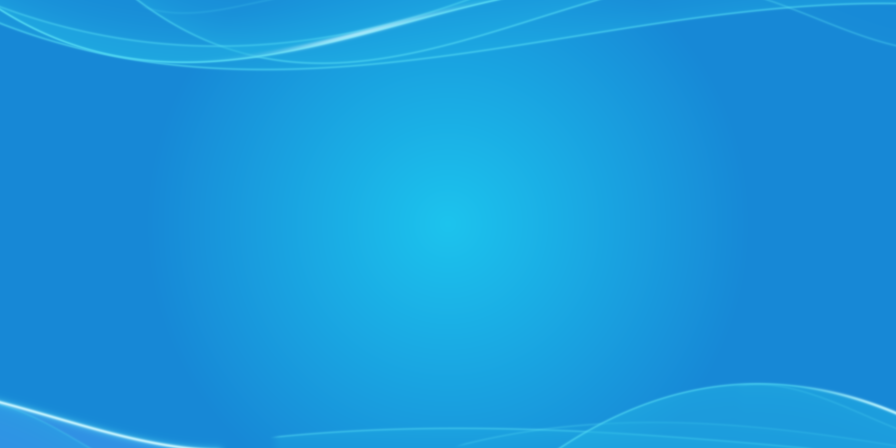
Write a WebGL 1 fragment shader that draws this background.

```glsl
precision highp float;
uniform vec2 u_resolution;

#define EDGE_BLUE vec3(0.09, 0.535, 0.84)
#define CORE_CYAN vec3(0.11, 0.765, 0.93)
#define LINE_CYAN vec3(0.32, 0.85, 0.95)
#define LINE_WHITE vec3(0.78, 0.96, 1.0)
#define SHEET_CYAN vec3(0.13, 0.69, 0.89)
#define SHEET_BLUE vec3(0.22, 0.58, 0.91)
#define GLOW_RADIUS 0.67
#define LINE_WIDTH 0.0030
#define SHEET_DEPTH 0.055
#define END_FADE 0.03

// Cubic through four heights spaced evenly over span.x .. span.y
float curve(float x, vec2 span, vec4 h) {
  float u = 3.0 * (x - span.x) / (span.y - span.x);
  float a = u - 1.0, b = u - 2.0, c = u - 3.0;
  return dot(h, vec4(-a * b * c / 6.0, u * b * c / 2.0,
                     -u * a * c / 2.0, u * a * b / 6.0));
}

// Signed distance to the curve, negative on the side of the border
float curveDistance(vec2 p, vec2 span, vec4 h) {
  float y = curve(p.x, span, h);
  float slope = (curve(p.x + 0.002, span, h) - y) / 0.002;
  return (p.y - y) / sqrt(1.0 + slope * slope);
}

float spanMask(float x, vec2 span) {
  return smoothstep(span.x - END_FADE, span.x, x)
       * (1.0 - smoothstep(span.y, span.y + END_FADE, x));
}

float inside(float d) {
  float pixel = 1.0 / u_resolution.y;
  return 1.0 - smoothstep(-pixel, pixel, d);
}

float stroke(float d, float width) {
  float w = max(width, 0.6 / u_resolution.y);
  return exp(-d * d / (w * w));
}

// Thin line with a translucent sheet fading toward the border
void strand(inout vec3 color, vec2 p, vec2 span, vec4 h, float line, float sheet) {
  float d = curveDistance(p, span, h);
  float mask = spanMask(p.x, span);
  float veil = inside(d) * exp(min(d, 0.0) / SHEET_DEPTH);
  color = mix(color, SHEET_CYAN, veil * sheet * mask);
  color = mix(color, LINE_CYAN, stroke(d, LINE_WIDTH) * line * mask);
}

void topWaves(inout vec3 color, vec2 p) {
  strand(color, p, vec2(0.0, 2.0), vec4(0.052, 0.154, 0.073, 0.008), 0.50, 0.40);
  strand(color, p, vec2(0.307, 1.333), vec4(0.0, 0.138, 0.102, 0.0), 0.50, 0.40);
  strand(color, p, vec2(1.714, 2.0), vec4(0.0, 0.036, 0.073, 0.102), 0.30, 0.10);
  strand(color, p, vec2(0.339, 0.6), vec4(0.021, 0.029, 0.018, 0.0), 0.15, 0.05);

  // Ribbon between two strands
  vec2 lowSpan = vec2(0.0, 1.107), highSpan = vec2(0.0, 1.042);
  vec4 low = vec4(0.021, 0.138, 0.094, 0.0);
  vec4 high = vec4(0.015, 0.096, 0.088, 0.0);
  float lowDist = curveDistance(p, lowSpan, low);
  float highDist = curveDistance(p, highSpan, high);
  float ribbon = inside(lowDist) * (1.0 - inside(highDist));
  color = mix(color, SHEET_CYAN, 0.5 * ribbon * spanMask(p.x, lowSpan));
  strand(color, p, highSpan, high, 0.45, 0.25);
  strand(color, p, lowSpan, low, 0.75, 0.20);

  // White shine where the ribbon narrows
  float along = (p.x - 0.80) / 0.17;
  float shine = exp(-along * along);
  color = mix(color, LINE_WHITE, 0.75 * shine * stroke(lowDist + 0.003, 0.006));
}

void bottomWaves(inout vec3 color, vec2 p) {
  strand(color, p, vec2(0.63, 1.797), vec4(0.026, 0.044, 0.031, 0.0), 0.40, 0.35);
  strand(color, p, vec2(1.042, 2.0), vec4(0.010, 0.055, 0.047, 0.005), 0.22, 0.20);

  // Hill on the right with a brighter falling crest
  vec2 hillSpan = vec2(1.25, 2.0);
  vec4 hill = vec4(0.0, 0.117, 0.141, 0.078);
  float hillDist = curveDistance(p, hillSpan, hill);
  color = mix(color, SHEET_CYAN, 0.42 * inside(hillDist) * spanMask(p.x, hillSpan));
  strand(color, p, vec2(1.667, 2.0), vec4(0.141, 0.130, 0.091, 0.044), 0.20, 0.10);
  strand(color, p, hillSpan, hill, 0.50, 0.25);
  float crest = smoothstep(1.75, 2.0, p.x);
  color = mix(color, LINE_WHITE, 0.8 * crest * stroke(hillDist, 0.004));

  // Blue swell on the left with a white rim
  vec2 swellSpan = vec2(0.0, 0.48);
  vec4 swell = vec4(0.102, 0.057, 0.016, -0.005);
  float swellDist = curveDistance(p, swellSpan, swell);
  float mask = spanMask(p.x, swellSpan);
  color = mix(color, SHEET_BLUE, 0.75 * inside(swellDist) * mask);
  strand(color, p, vec2(0.0, 0.2), vec4(0.098, 0.073, 0.039, 0.0), 0.20, 0.30);
  color = mix(color, LINE_CYAN, 0.35 * stroke(swellDist, 0.011) * mask);
  color = mix(color, LINE_WHITE, 0.9 * stroke(swellDist, 0.004) * mask);
}

void main() {
  vec2 p = gl_FragCoord.xy / u_resolution * vec2(2.0, 1.0);
  // Radial glow at the centre
  float glow = max(0.0, 1.0 - distance(p, vec2(1.0, 0.5)) / GLOW_RADIUS);
  vec3 color = mix(EDGE_BLUE, CORE_CYAN, glow);
  topWaves(color, vec2(p.x, 1.0 - p.y));
  bottomWaves(color, p);
  gl_FragColor = vec4(color, 1.0);
}
```
